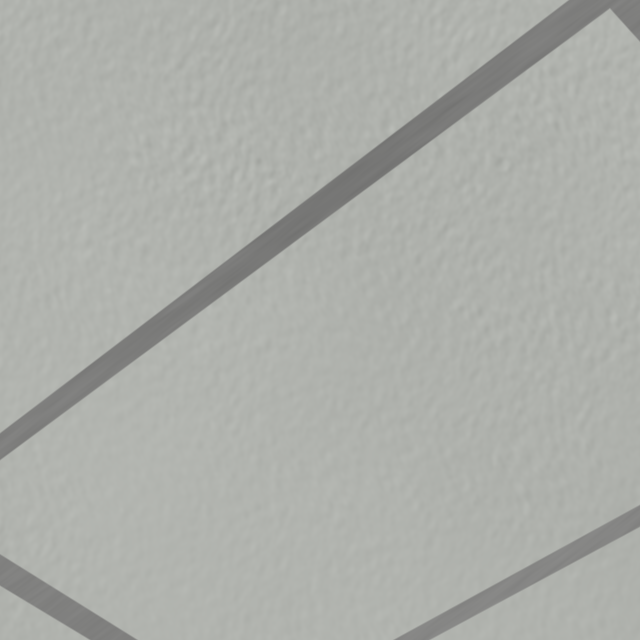
Give the GLSL for this texture, as a WebGL 2 fragment shader.

```glsl
#version 300 es
precision highp float;
// Pale, finely pitted stone slabs divided by slanting grey joints.
uniform vec2 u_resolution;
out vec4 fragColor;

const vec3 STONE = vec3(0.69, 0.70, 0.68);
const vec3 JOINT = vec3(0.485, 0.485, 0.48);

vec3 hash3(vec2 cell) {
    vec3 q = fract(cell.xyx * vec3(0.1031, 0.1030, 0.0973));
    q += dot(q, q.yxz + 33.33);
    return fract((q.xxy + q.yzz) * q.zyx);
}

// Cellular noise: soft bumps and pits of random height, one per cell.
float bumps(vec2 p) {
    vec2 cell = floor(p);
    float sum = 0.0;
    for (int y = -1; y <= 1; y++) {
        for (int x = -1; x <= 1; x++) {
            vec2 id = cell + vec2(x, y);
            vec3 h = hash3(id);
            vec2 d = p - id - h.xy;
            float fall = max(1.0 - dot(d, d), 0.0);
            sum += (h.z * 2.0 - 1.0) * fall * fall;
        }
    }
    return sum;
}

// Signed distance to the line a-b, positive on its left.
float side(vec2 p, vec2 a, vec2 b) {
    vec2 along = normalize(b - a);
    return along.x * (p.y - a.y) - along.y * (p.x - a.x);
}

float cover(float d, float soft) {
    return smoothstep(-soft, soft, d);
}

// Tapered strip between a lower and an upper line.
float strip(vec2 p, vec2 lowA, vec2 lowB, vec2 highA, vec2 highB) {
    return min(side(p, lowA, lowB), -side(p, highA, highB));
}

// Surface relief lit from one side, stronger in some patches.
float relief(vec2 p) {
    vec2 warp = 0.006 * sin(p.yx * vec2(23.0, 19.0) + vec2(0.5, 2.0));
    vec2 q = (p + warp) * vec2(92.0, 72.0);
    float lit = bumps(q) - bumps(q + vec2(0.45, -0.3));
    float fine = bumps(q * 1.9 + 17.0);
    float patchy = 0.85 + 0.3 * bumps(p * 5.0 + 3.0);
    float fade = mix(0.65, 1.15, smoothstep(0.1, 0.9, p.y));
    return (lit * 0.021 + fine * 0.007) * patchy * fade;
}

// Brushed grain that runs up to the right.
float brushed(vec2 p) {
    vec2 q = vec2(dot(p, vec2(0.8, 0.6)), dot(p, vec2(-0.6, 0.8)));
    return bumps(q * vec2(14.0, 150.0)) * 0.014
         + bumps(q * vec2(28.0, 310.0) + 9.0) * 0.007;
}

void main() {
    vec2 p = gl_FragCoord.xy / u_resolution;
    float soft = max(0.0018, 0.7 / min(u_resolution.x, u_resolution.y));

    // Joints
    vec2 corner = vec2(0.953, 0.987);
    float mainJoint = strip(p, vec2(0.0, 0.281), corner,
                            vec2(0.0, 0.323), vec2(0.889, 1.0));
    float leftJoint = strip(p, vec2(0.0, 0.085), vec2(0.141, 0.0),
                            vec2(0.0, 0.134), vec2(0.215, 0.0));
    float rightJoint = strip(p, vec2(0.671, 0.0), vec2(1.0, 0.177),
                             vec2(0.615, 0.0), vec2(1.0, 0.211));
    float cornerJoint = side(p, corner, vec2(1.0, 0.935));
    float joint = max(max(mainJoint, cornerJoint), max(leftJoint, rightJoint));

    // Stone
    float tone = 0.006 * sin(p.x * 4.0 + p.y * 3.0) + 0.004 * bumps(p * 7.0);
    vec3 stone = STONE + tone + relief(p);

    // Joint shading: darkest near the middle, paler at the lower right
    float middle = exp(-9.0 * dot(p - vec2(0.5, 0.68), p - vec2(0.5, 0.68)));
    float pale = cover(rightJoint, soft) * 0.025;
    vec3 grey = JOINT + 0.015 - 0.035 * middle + pale + brushed(p);

    fragColor = vec4(mix(stone, grey, cover(joint, soft)), 1.0);
}
```
